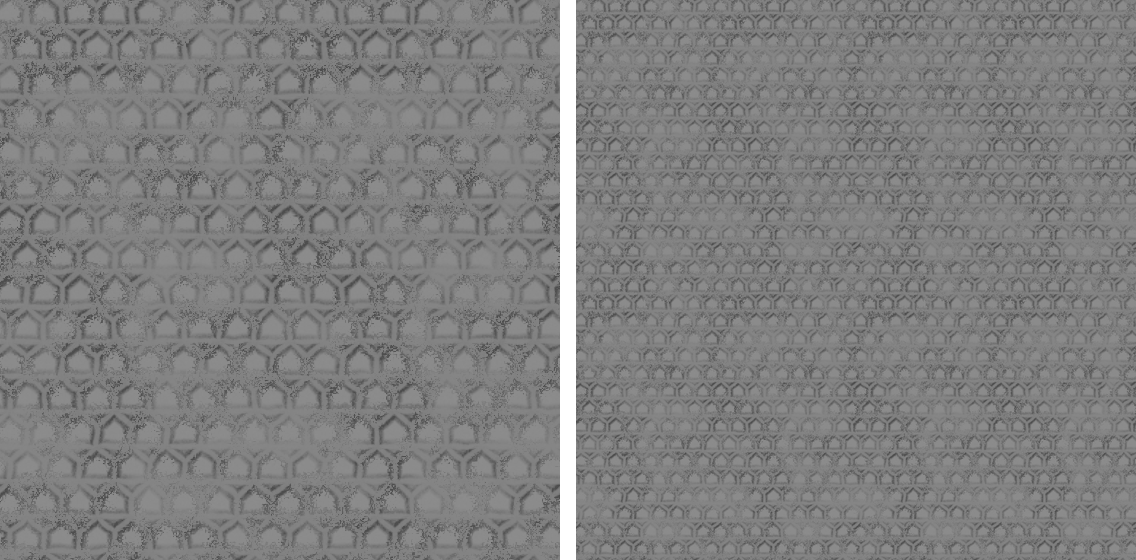
Left: one tile. Right: repeated 2 by 2.
Write a WebGL 1 fragment shader that draws this texture map.

```glsl
precision highp float;
// Worn grey relief of interlaced house-shaped cells with raised bands and grainy grooves.

uniform vec2 u_resolution;

const float REPEATS = 16.0;                // cells across and rows down (even)
const vec2 ORIGIN = vec2(0.27, 0.24);      // lattice shift, in cells
const float SHOULDER = 0.58;               // height where upright walls turn diagonal
const float BAND_CORE = 0.035;             // half width of the flat raised band
const float BAND_EDGE = 0.125;             // where the band has sunk into the groove
const float GROOVE_NEAR = 0.11;            // groove is deepest up to here
const float GROOVE_FAR = 0.27;             // groove has faded out here
const float RISING_DEPTH = 1.0;            // groove strength by wall direction
const float UPRIGHT_DEPTH = 0.78;
const float FALLING_DEPTH = 0.70;
const float BAR_DEPTH = 0.42;
const float GRAIN_CELLS = 384.0;
const float GRAIN_SPREAD = 0.30;           // scatter of the groove edges, in cells
const float WARP = 0.07;                   // slow wobble of the walls, in cells
const vec2 WEAR_RANGE = vec2(0.30, 1.25);  // groove strength, worn to fresh
const vec3 LIGHT = vec3(0.545);
const vec3 DARK = vec3(0.335);
const float BAND_TINT = 0.018;

float hash(vec2 p) {
  vec3 q = fract(p.xyx * 0.1031);
  q += dot(q, q.yzx + 33.33);
  return fract((q.x + q.y) * q.z);
}

// Value noise whose lattice wraps after "period" lattice steps.
float noise(vec2 p, vec2 period, float seed) {
  vec2 i = floor(p);
  vec2 f = fract(p);
  f = f * f * (3.0 - 2.0 * f);
  vec2 a = mod(i, period) + seed;
  vec2 b = mod(i + 1.0, period) + seed;
  return mix(mix(hash(a), hash(vec2(b.x, a.y)), f.x),
             mix(hash(vec2(a.x, b.y)), hash(b), f.x), f.y);
}

float tileNoise(vec2 uv, float cells, float seed) {
  return noise(uv * cells, vec2(cells), seed);
}

// Slow variation that recurs twice across the tile.
float wearNoise(vec2 uv, float cells, float seed) {
  return noise(uv * cells, vec2(0.5 * cells, cells), seed);
}

float segment(vec2 p, vec2 a, vec2 b) {
  vec2 ab = b - a;
  return length(p - a - ab * clamp(dot(p - a, ab) / dot(ab, ab), 0.0, 1.0));
}

float groove(float d) {
  return 1.0 - smoothstep(GROOVE_NEAR, GROOVE_FAR, d);
}

// Returns groove depth in x and raised band in y.
vec2 relief(vec2 p) {
  p -= ORIGIN;
  float row = floor(p.y);
  vec2 c = vec2(fract(p.x + 0.5 * mod(row, 2.0)) - 0.5, p.y - row);

  vec2 left = vec2(-0.5, SHOULDER);
  vec2 right = vec2(0.5, SHOULDER);
  vec2 apex = vec2(0.0, 1.0);
  float rising = min(segment(c, left, apex), segment(c, right, vec2(1.0, 1.0)));
  float falling = min(segment(c, right, apex), segment(c, left, vec2(-1.0, 1.0)));
  float upright = min(segment(c, vec2(-0.5, 0.0), left),
                      segment(c, vec2(0.5, 0.0), right));
  float bar = min(c.y, 1.0 - c.y);

  float depth = max(max(RISING_DEPTH * groove(rising), FALLING_DEPTH * groove(falling)),
                    max(UPRIGHT_DEPTH * groove(upright), BAR_DEPTH * groove(bar)));
  float nearest = min(min(rising, falling), min(upright, bar));
  float band = 1.0 - smoothstep(BAND_CORE, BAND_EDGE, nearest);
  return vec2(depth * (1.0 - 0.88 * band), band);
}

void main() {
  vec2 uv = gl_FragCoord.xy / u_resolution;

  // Wobble and scatter, strongest where the surface is rough.
  vec2 grain = vec2(tileNoise(uv, GRAIN_CELLS, 11.0),
                    tileNoise(uv, GRAIN_CELLS, 47.0)) - 0.5;
  vec2 wobble = vec2(tileNoise(uv, 48.0, 5.0), tileNoise(uv, 48.0, 83.0)) - 0.5;
  float rough = smoothstep(0.25, 0.8, wearNoise(uv, 40.0, 19.0));
  vec2 p = uv * REPEATS + WARP * wobble + GRAIN_SPREAD * rough * grain;
  vec2 surface = relief(p);

  // Uneven wear from broad patches down to parts of a cell.
  float wear = 0.4 * wearNoise(uv, 10.0, 3.0)
             + 0.4 * wearNoise(uv, 24.0, 61.0)
             + 0.2 * tileNoise(uv, 64.0, 29.0);
  float strength = mix(WEAR_RANGE.x, WEAR_RANGE.y, smoothstep(0.2, 0.8, wear));
  float shade = surface.x * strength * (1.0 + 0.55 * grain.x);

  // Sparse dark pits gather in the grooves.
  float pits = smoothstep(0.72, 0.92, tileNoise(uv, GRAIN_CELLS, 131.0));
  shade += 0.25 * pits * rough * smoothstep(0.1, 0.5, surface.x);

  vec3 color = mix(LIGHT, DARK, clamp(shade, 0.0, 1.15));
  color -= BAND_TINT * surface.y + 0.008 * grain.y;
  gl_FragColor = vec4(color, 1.0);
}
```
